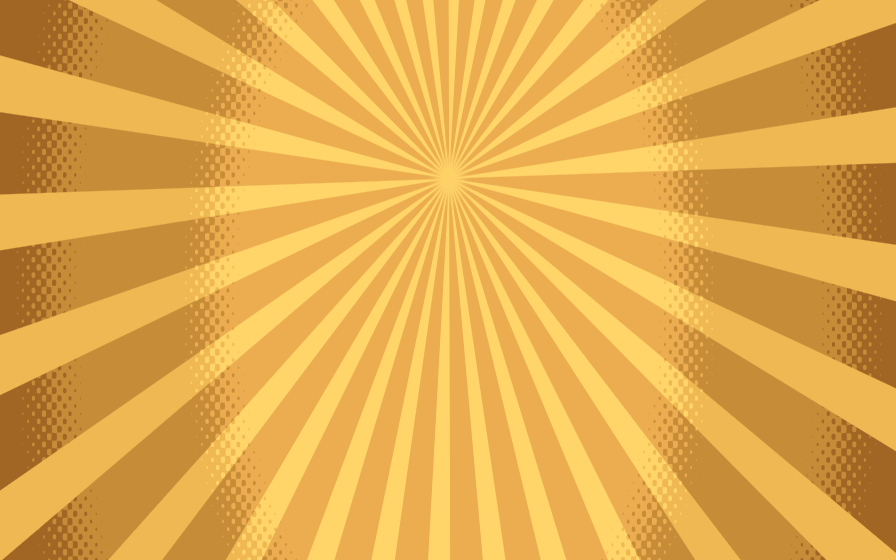
Give the GLSL for this background, as a WebGL 1 fragment shader.

```glsl
precision highp float;
// Golden sunburst: thirty rays in a horizontally squeezed polar space,
// darkening outward in three tones. Two curved halftone bands of staggered
// oval dots join the tones, and a small glow covers the hub.

uniform vec2 u_resolution;

const float TAU = 6.28318;
const float SQUEEZE = 0.683;

// Ray coverage around the hub, with edges about one pixel wide.
float rays(vec2 q, float pixel) {
    float turn = atan(q.x, -q.y) / TAU;
    float offset = abs(fract(turn * 30.0 + 0.683) - 0.5);
    float edge = (0.202 - offset) * TAU / 30.0 * length(q);
    return clamp(edge / (pixel * 1.3) + 0.5, 0.0, 1.0);
}

// Staggered dots that grow, merge and invert as the ramp goes from 0 to 1.
float halftone(vec2 p, float ramp, float pixel) {
    vec2 wave = cos(p * TAU / vec2(0.0188, 0.0275));
    float screen = 0.5 + 0.5 * wave.x * wave.y;
    float soft = min(pixel * 110.0, 0.5);
    float level = mix(-soft, 1.0 + soft, clamp(ramp, 0.0, 1.0));
    return clamp((level - screen) / soft + 0.5, 0.0, 1.0);
}

void main() {
    float pixel = 1.0 / u_resolution.y;
    vec2 p = gl_FragCoord.xy * pixel;
    p.x -= 0.5 * u_resolution.x * pixel + 0.002;

    vec2 hub = vec2(p.x / SQUEEZE, p.y - 0.681);
    float ray = rays(hub, pixel);

    // Tall ellipses set where the tones change
    float reach = length(vec2(p.x, (p.y - 0.48) / 1.78));
    float middle = halftone(p, (reach - 0.362) / 0.13, pixel);
    float outer = halftone(p, (reach - 0.645) / 0.15, pixel);

    // Bright rays over the darker gaps
    vec3 gapColor = mix(vec3(0.92, 0.68, 0.31), vec3(0.78, 0.55, 0.22), middle);
    gapColor = mix(gapColor, vec3(0.63, 0.40, 0.14), outer);
    vec3 rayColor = mix(vec3(1.0, 0.83, 0.41), vec3(0.94, 0.72, 0.32), middle);
    vec3 color = mix(gapColor, rayColor, ray);

    // Hub glow
    float glow = 1.0 - smoothstep(0.012, 0.06, length(hub));
    color = mix(color, vec3(1.0, 0.83, 0.41), glow * 0.9);

    gl_FragColor = vec4(color, 1.0);
}
```
